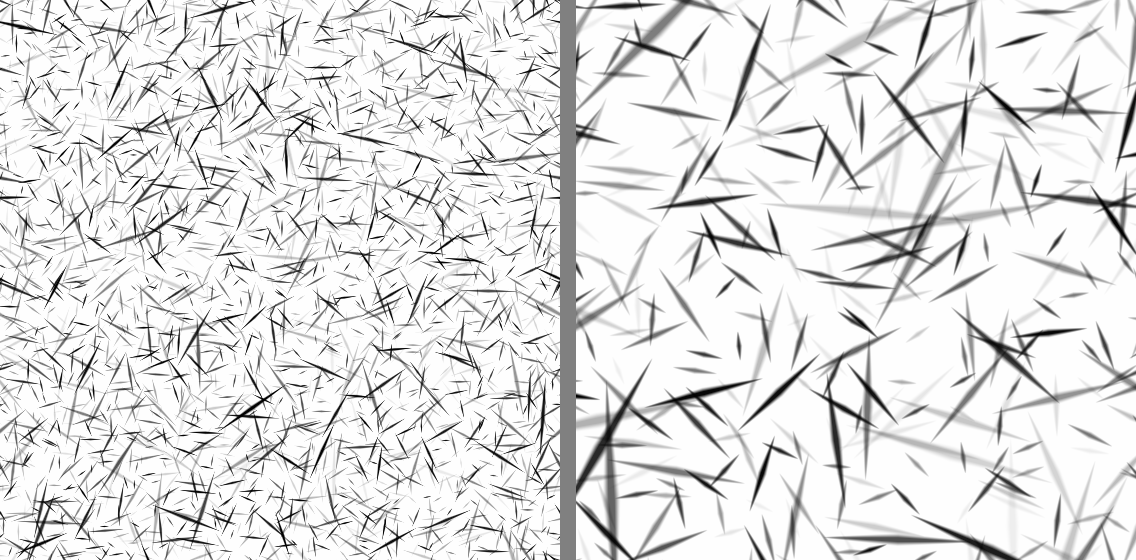
Left: the whole. Right: its middle third, enlarged.
This texture is drawn by a Shadertoy shader. Its source:

```glsl
// Scattered black and grey needles on white, pointing in every direction.
// Three jittered cell grids hold long, middle and short needles; each needle
// is a tapered soft-edged sliver, and overlapping slivers multiply.

#define PAPER 0.995
#define LONG_CELLS 13.0
#define MID_CELLS 22.0
#define SHORT_CELLS 40.0
#define MIN_LENGTH 0.35
#define BASE_WIDTH 0.0012
#define WIDTH_RATIO 0.055
#define FAINTEST 0.06
#define FADE_POWER 1.3
#define CORE_GAIN 1.4
#define SOFTNESS 0.0006

const float TAU = 6.2831853;

// Four random values from a cell and a seed
vec4 hash4(vec3 cell) {
    vec4 p = fract(cell.xyzx * vec4(0.1031, 0.1030, 0.0973, 0.1099));
    p += dot(p, p.wzxy + 33.33);
    return fract((p.xxyz + p.yzzw) * p.zywx);
}

// Ink of one needle centred at the origin
float needle(vec2 p, float angle, float halfLength, float opacity, float blur) {
    vec2 axis = vec2(cos(angle), sin(angle));
    float along = abs(dot(p, axis)) / halfLength;
    float across = abs(dot(p, vec2(-axis.y, axis.x)));
    float taper = max(1.0 - along, 0.0);
    float body = (BASE_WIDTH + WIDTH_RATIO * halfLength) * taper;
    float width = body + blur;
    float profile = 1.0 - smoothstep(0.0, 1.0, across / width);
    return opacity * min(CORE_GAIN * profile * body / width, 1.0);
}

// Light left after one grid of needles; the grid wraps at the canvas edge
float needleLayer(vec2 uv, float cells, int perCell, float seed, float blur) {
    vec2 home = floor(uv * cells);
    float light = 1.0;
    for (int y = -1; y <= 1; y++)
    for (int x = -1; x <= 1; x++) {
        vec2 cell = home + vec2(x, y);
        vec2 wrapped = mod(cell, cells);
        for (int i = 0; i < perCell; i++) {
            float id = seed + 7.0 * float(i);
            vec4 place = hash4(vec3(wrapped + 1.0, id));
            vec4 look = hash4(vec3(wrapped.yx + 57.0, id + 3.0));
            vec2 centre = (cell + place.xy) / cells;
            float halfLength = mix(MIN_LENGTH, 1.0, look.x * look.x) / cells;
            float opacity = mix(FAINTEST, 1.0, pow(look.y, FADE_POWER));
            light *= 1.0 - needle(uv - centre, place.z * TAU, halfLength, opacity, blur);
        }
    }
    return light;
}

void mainImage(out vec4 fragColor, in vec2 fragCoord) {
    float side = min(iResolution.x, iResolution.y);
    vec2 uv = fragCoord / side;
    float blur = max(SOFTNESS, 0.3 / side);

    float light = PAPER;
    light *= needleLayer(uv, LONG_CELLS, 2, 11.0, blur);
    light *= needleLayer(uv, MID_CELLS, 2, 37.0, blur);
    light *= needleLayer(uv, SHORT_CELLS, 1, 71.0, blur);
    fragColor = vec4(vec3(light), 1.0);
}
```
